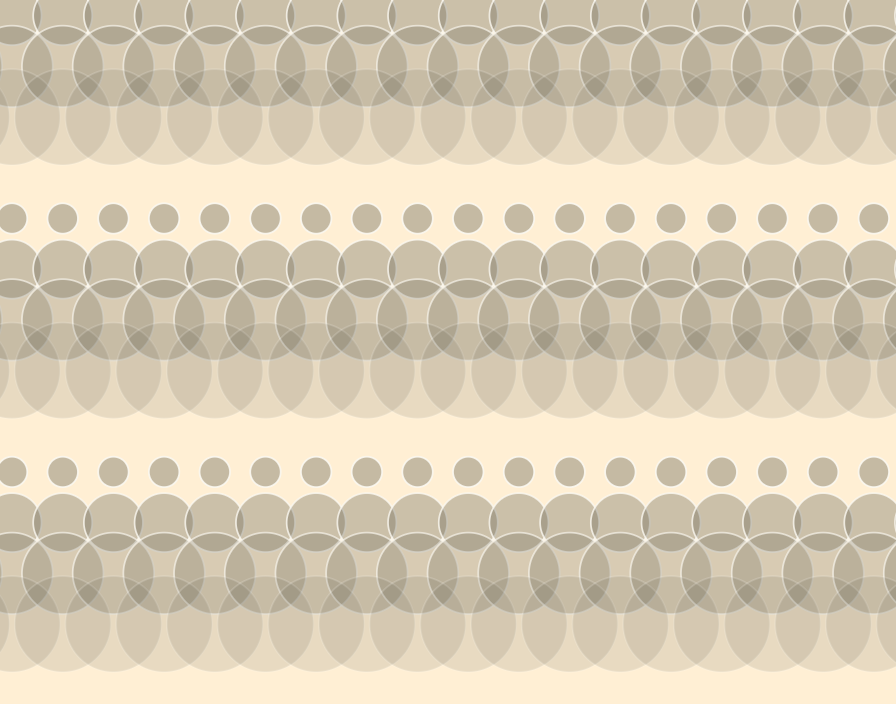
Reproduce this pattern procedurally as a WebGL 2 fragment shader.

```glsl
#version 300 es
precision highp float;
// Stacked bands of translucent discs on cream: a line of dots over three
// rows of ever larger, paler, overlapping circles with thin white rims.
// Lengths are in columns; each row is folded into its band and blended in turn.

#define COLUMNS 17.675      // repeats across the canvas
#define BAND_HEIGHT 5.0     // vertical repeat, in columns
#define ROW_STEP 1.0        // drop from one row to the next
#define ORIGIN vec2(0.237, 4.578)                  // centre of one dot
#define RADII vec4(0.300, 0.582, 0.803, 0.945)     // dots, then rows 1 to 3
#define FILL_ALPHA vec4(0.375, 0.335, 0.252, 0.148)
#define RIM_ALPHA vec4(0.90, 0.80, 0.65, 0.18)
#define RIM_WIDTH 0.034
#define CREAM vec3(1.000, 0.938, 0.832)
#define SHADE vec3(0.392, 0.380, 0.322)
#define RIM_COLOR vec3(0.985, 0.975, 0.945)

uniform vec2 u_resolution;
out vec4 fragColor;

// Antialiased coverage of the inside of a signed distance.
float coverage(float dist, float pixel) {
    return clamp(0.5 - dist / pixel, 0.0, 1.0);
}

// Offset from the nearest point of a lattice with the given period.
float foldCentered(float value, float period) {
    return mod(value + 0.5 * period, period) - 0.5 * period;
}

// Blend one disc, translucent fill first and rim on top.
vec3 paintDisc(vec3 color, vec2 offset, int row, float pixel) {
    float dist = length(offset) - RADII[row];
    float halfRim = 0.5 * RIM_WIDTH;
    float fill = coverage(dist, pixel);
    float rim = coverage(dist - halfRim, pixel) - coverage(dist + halfRim, pixel);
    color = mix(color, SHADE, fill * FILL_ALPHA[row]);
    return mix(color, RIM_COLOR, rim * RIM_ALPHA[row]);
}

void main() {
    float pixel = COLUMNS / u_resolution.x;
    vec2 p = gl_FragCoord.xy * pixel - ORIGIN;
    float dx = foldCentered(p.x, 1.0);

    vec3 color = CREAM;
    for (int row = 0; row < 4; row++) {
        float dy = foldCentered(p.y + float(row) * ROW_STEP, BAND_HEIGHT);
        // Neighbouring columns overlap, so visit one on each side.
        for (int side = -1; side <= 1; side++) {
            color = paintDisc(color, vec2(dx - float(side), dy), row, pixel);
        }
    }
    fragColor = vec4(color, 1.0);
}
```
